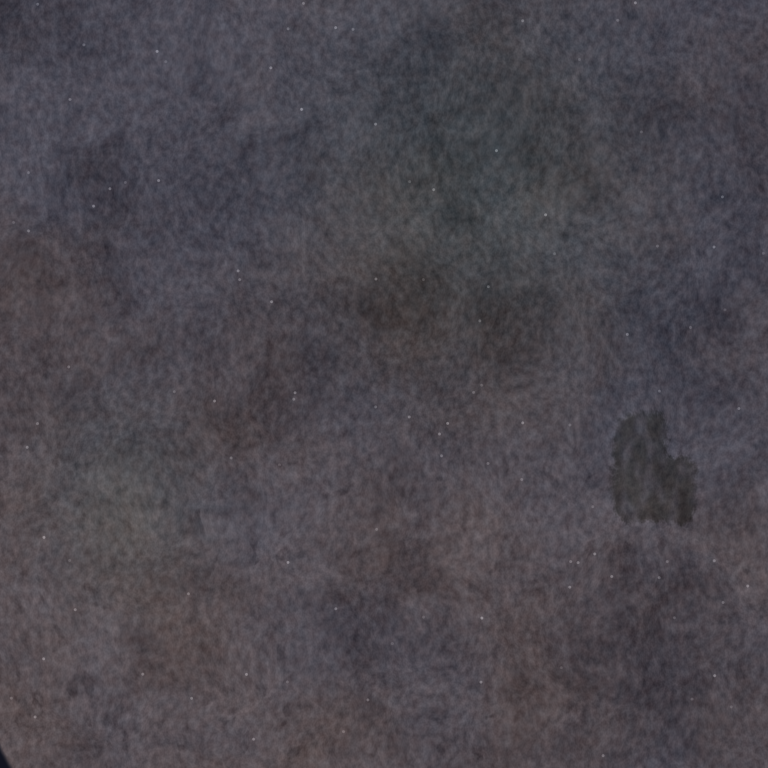
Write a Shadertoy shader that draws this texture.

```glsl
const vec3 STONE = vec3(0.288, 0.267, 0.291);
const vec3 WARM_SHIFT = vec3(0.034, 0.003, -0.030);
const vec3 OLIVE_SHIFT = vec3(-0.006, 0.012, -0.010);
const vec3 EDGE_COLOR = vec3(0.07, 0.08, 0.12);

// Integer hash giving two values in 0..1
vec2 hash2(vec2 cell) {
    uvec2 q = uvec2(ivec2(cell)) * uvec2(1597u, 3812u) + uvec2(977u, 263u);
    uint n = (q.x ^ (q.y << 7)) * 1664525u + q.y * 22699u;
    n = (n ^ (n >> 15)) * 73244475u;
    n = (n ^ (n >> 16)) * 73244475u;
    n ^= n >> 15;
    return vec2(n & 65535u, n >> 16) / 65535.0;
}

float cornerSlope(vec2 cell, vec2 offset) {
    float angle = 6.2832 * hash2(cell).x;
    return dot(vec2(cos(angle), sin(angle)), offset);
}

float gradientNoise(vec2 p) {
    vec2 i = floor(p), f = p - i;
    vec2 u = f * f * f * (f * (f * 6.0 - 15.0) + 10.0);
    vec2 e = vec2(1.0, 0.0);
    float low = mix(cornerSlope(i, f), cornerSlope(i + e, f - e), u.x);
    float high = mix(cornerSlope(i + e.yx, f - e.yx), cornerSlope(i + 1.0, f - 1.0), u.x);
    return mix(low, high, u.y);
}

float fbm(vec2 p, int octaves, float gain) {
    float sum = 0.0, amplitude = 1.0;
    for (int k = 0; k < octaves; k++) {
        sum += amplitude * gradientNoise(p);
        p = mat2(1.6, 1.2, -1.2, 1.6) * p + 17.3;
        amplitude *= gain;
    }
    return sum;
}

float roundBox(vec2 p, vec2 halfSize, float radius) {
    vec2 d = abs(p) - halfSize + radius;
    return length(max(d, 0.0)) + min(max(d.x, d.y), 0.0) - radius;
}

float glow(vec2 p, vec2 center, vec2 size) {
    vec2 d = (p - center) / size;
    return exp(-dot(d, d));
}

// Sparse pale mineral flecks
float flecks(vec2 p, float scale, float density) {
    vec2 cell = floor(p * scale);
    vec2 rnd = hash2(cell + 311.0);
    vec2 center = 0.3 + 0.4 * hash2(cell + 71.0);
    float spot = 1.0 - smoothstep(0.08, 0.27, length(fract(p * scale) - center));
    return spot * step(1.0 - density, rnd.x) * (0.4 + 0.6 * rnd.y);
}

// Worn stain made of two joined, rounded blocks
float stain(vec2 p, float raggedness) {
    float tall = roundBox(p - vec2(-0.018, 0.012), vec2(0.032, 0.068), 0.022);
    float wide = roundBox(p - vec2(0.003, -0.022), vec2(0.052, 0.042), 0.016);
    return 1.0 - smoothstep(-0.005, 0.006, min(tall, wide) + raggedness);
}

void mainImage(out vec4 fragColor, in vec2 fragCoord) {
    vec2 uv = fragCoord / iResolution.xy;
    vec2 warp = vec2(fbm(uv * 6.0 + 4.0, 3, 0.5), fbm(uv * 6.0 + 31.0, 3, 0.5));
    vec2 p = uv + 0.035 * warp;

    // Tone from broad clouds down to fine grain
    float clouds = fbm(p * 4.5 + 9.0, 5, 0.55);
    float mottle = fbm(p * vec2(25.0, 21.0) + 53.0, 3, 0.65);
    float grain = fbm(uv * vec2(105.0, 80.0) + 0.8 * warp, 3, 0.65);
    float tone = 0.056 * clouds + 0.040 * mottle + 0.070 * grain;
    tone += 0.030 * (0.5 - uv.y) - 0.008 * (uv.x - 0.5);
    tone += 0.032 * glow(uv, vec2(0.20, 0.87), vec2(0.20, 0.12));
    tone += 0.016 * glow(uv, vec2(0.35, 0.15), vec2(0.30, 0.18));

    // Dark patches with ragged borders, and small pits
    float patches = fbm(p * 5.5 + 73.0, 5, 0.6) + 0.06 * grain;
    tone -= 0.030 * smoothstep(0.15, 0.32, patches);
    float pits = fbm(p * vec2(34.0, 27.0) + 87.0, 3, 0.6);
    tone -= 0.045 * smoothstep(0.30, 0.60, pits) * smoothstep(-0.2, 0.3, clouds + 0.3 - uv.y);
    tone += 0.011;

    // Rusty, bluish and olive drifts
    float warmth = 0.65 * fbm(p * 4.0 + 41.0, 4, 0.55);
    warmth += 0.65 * (0.42 - uv.y) - 0.35 * (uv.x - 0.5);
    warmth -= 0.45 * glow(uv, vec2(0.18, 0.80), vec2(0.24, 0.20));
    warmth += 0.40 * glow(uv, vec2(0.63, 0.90), vec2(0.08, 0.12));
    float olive = glow(uv, vec2(0.62, 0.76), vec2(0.20, 0.22));
    olive += 0.7 * glow(uv, vec2(0.16, 0.35), vec2(0.10, 0.12));
    vec3 color = STONE + tone * vec3(1.0, 0.97, 0.98);
    color += WARM_SHIFT * clamp(warmth, -0.5, 0.6) + OLIVE_SHIFT * olive;
    color += 0.012 * gradientNoise(uv * 75.0 + 19.0) * vec3(1.0, -0.3, -0.8);

    // Stain, flecks and the shadowed corner
    float mark = stain(uv - vec2(0.85, 0.385), 0.008 * mottle + 0.005 * grain);
    float wear = smoothstep(-0.45, 0.25, gradientNoise(uv * vec2(60.0, 28.0) + 7.0));
    color *= 1.0 - mark * mix(0.10, 0.30, wear) * vec3(0.95, 0.95, 1.1);
    color += 0.22 * flecks(uv, 95.0, 0.012);
    float corner = length(uv - vec2(0.55, 0.30)) - 0.613;
    color = mix(color, EDGE_COLOR, smoothstep(-0.003, 0.005, corner) * step(uv.x + uv.y, 0.1));

    fragColor = vec4(clamp(color, 0.0, 1.0), 1.0);
}
```
